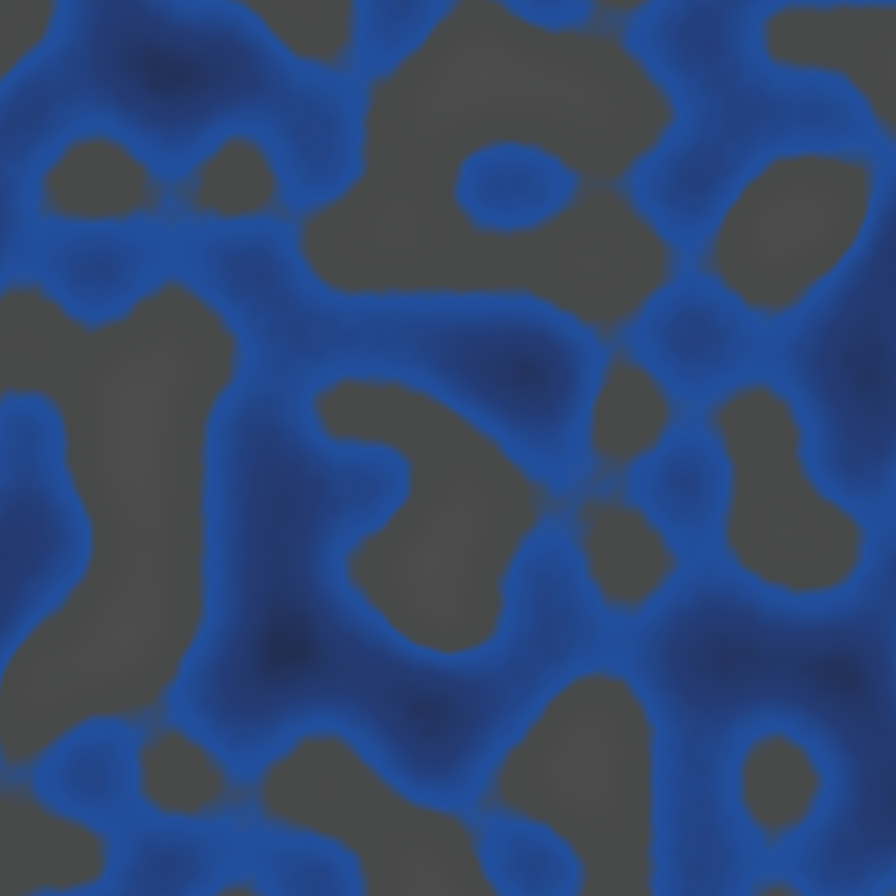
This texture is drawn by a Shadertoy shader. Its source:

```glsl
// Winding deep-blue channels and pools with glowing rims on flat dark grey ground.

// Random unit gradient in one of eight compass directions
vec2 latticeGradient(vec2 cell) {
    vec3 p = fract(cell.xyx * vec3(0.1031, 0.1030, 0.0973));
    p += dot(p, p.yzx + 33.33);
    float angle = floor(8.0 * fract((p.x + p.y) * p.z)) * 0.785398;
    return vec2(cos(angle), sin(angle));
}

// Gradient noise, which gives the rounded pools and the straight banks
float gradientNoise(vec2 p) {
    vec2 cell = floor(p);
    vec2 f = p - cell;
    vec2 blend = f * f * f * (f * (f * 6.0 - 15.0) + 10.0);
    vec2 e = vec2(1.0, 0.0);
    float a = dot(latticeGradient(cell), f);
    float b = dot(latticeGradient(cell + e.xy), f - e.xy);
    float c = dot(latticeGradient(cell + e.yx), f - e.yx);
    float d = dot(latticeGradient(cell + e.xx), f - e.xx);
    return mix(mix(a, b, blend.x), mix(c, d, blend.x), blend.y);
}

// Layered sines for the small scallops along the banks
float ripple(vec2 uv) {
    float sum = 0.0;
    for (int i = 0; i < 4; i++) {
        float angle = 0.4 + 0.83 * float(i);
        float frequency = 150.0 + 23.0 * float(i);
        vec2 bend = 0.008 * sin(uv.yx * 31.0 + float(i));
        sum += sin(dot(uv + bend, vec2(cos(angle), sin(angle))) * frequency + 2.1 * float(i));
    }
    return sum / 4.0;
}

void mainImage(out vec4 fragColor, in vec2 fragCoord) {
    vec2 uv = fragCoord / iResolution.xy;

    // Depth: negative on the ground, positive in the channels
    float depth = gradientNoise(uv * 6.0 + vec2(17.6, 42.0));
    depth += 0.018 * ripple(uv);

    // Ground, slightly paler far from the banks
    vec3 ground = mix(vec3(0.28, 0.285, 0.283), vec3(0.305), smoothstep(0.2, 0.6, -depth));

    // Water, from bright rim to dark core
    vec3 rim = vec3(0.13, 0.315, 0.63);
    vec3 deep = vec3(0.14, 0.225, 0.44);
    vec3 core = vec3(0.13, 0.17, 0.29);
    vec3 water = mix(rim, deep, smoothstep(-0.04, 0.36, depth));
    water = mix(water, core, smoothstep(0.32, 0.62, depth));

    // Soft bank between the two
    vec3 color = mix(ground, water, smoothstep(-0.10, 0.02, depth));
    fragColor = vec4(color, 1.0);
}
```
